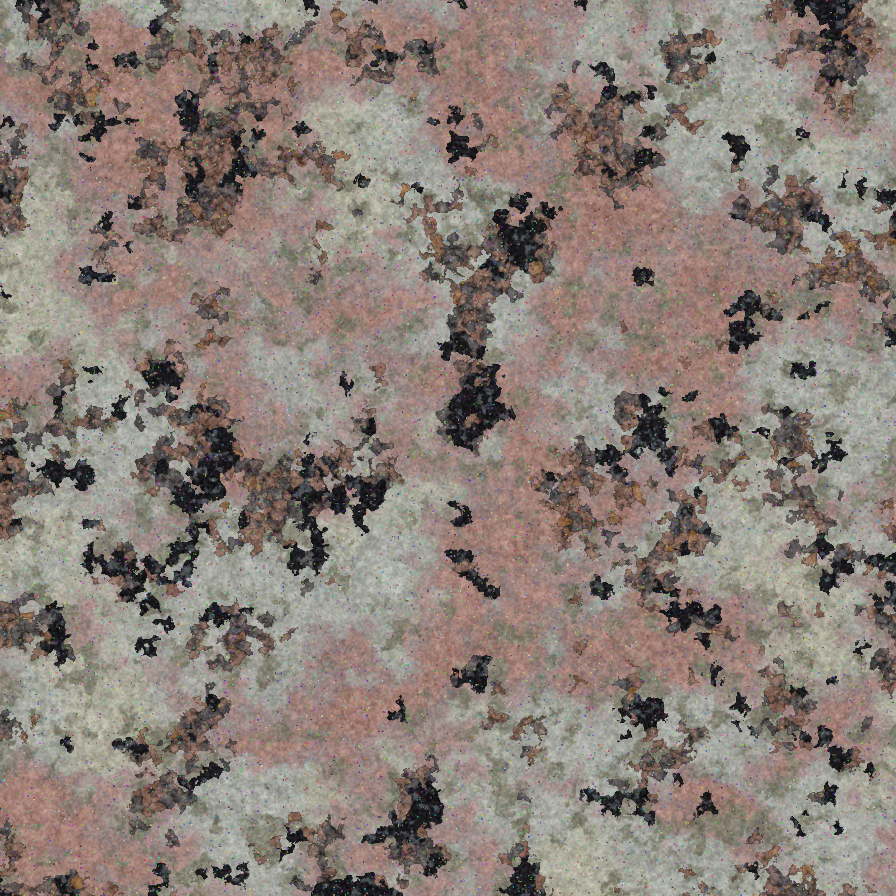
A WebGL 2 fragment shader for this texture:

```glsl
#version 300 es
precision highp float;
// Polished pink granite: pale and rosy feldspar, clustered brown grains, black mica.

uniform vec2 u_resolution;
out vec4 fragColor;

// Mineral colours
const vec3 PALE   = vec3(0.650, 0.660, 0.630);
const vec3 CREAM  = vec3(0.685, 0.680, 0.615);
const vec3 ROSE   = vec3(0.605, 0.525, 0.520);
const vec3 SALMON = vec3(0.630, 0.475, 0.430);
const vec3 OLIVE  = vec3(0.480, 0.475, 0.410);
const vec3 SMOKE  = vec3(0.300, 0.285, 0.290);
const vec3 BROWN  = vec3(0.470, 0.355, 0.305);
const vec3 RUST   = vec3(0.530, 0.370, 0.200);
const vec3 MICA   = vec3(0.085, 0.085, 0.100);
const vec3 SLATE  = vec3(0.290, 0.315, 0.335);

// Sizes, as repeats across the canvas
const float PATCH_SCALE   = 9.0;
const float MOTTLE_SCALE  = 42.0;
const float STAIN_SCALE   = 50.0;
const float CLUSTER_SCALE = 17.0;
const float MICA_SCALE    = 29.0;
const float GRAIN_SCALE   = 86.0;
const float WARP_SCALE    = 110.0;
const float FINE_SCALE    = 170.0;
const float DUST_SCALE    = 460.0;

// Amounts
const float BROWN_LEVEL   = 0.620;
const float MICA_LEVEL    = 0.645;
const float GRAIN_SCATTER = 0.24;
const float EDGE_SHARP    = 15.0;
const float WARP_SIZE     = 0.022;
const float DUST_CONTRAST = 0.11;
const float SPECK_SHARE   = 0.06;

// Integer hash of a lattice cell and a seed
vec3 hash3(vec2 cell, int seed) {
    uvec3 v = uvec3(ivec3(ivec2(cell), seed)) * 1664525u + 1013904223u;
    v.x += v.y * v.z; v.y += v.z * v.x; v.z += v.x * v.y;
    v ^= v >> 16u;
    v.x += v.y * v.z; v.y += v.z * v.x; v.z += v.x * v.y;
    return vec3(v >> 8u) / 16777216.0;
}

float noise(vec2 p, int seed) {
    vec2 c = floor(p), f = fract(p);
    f = f * f * (3.0 - 2.0 * f);
    vec2 e = vec2(1.0, 0.0);
    return mix(mix(hash3(c, seed).x, hash3(c + e, seed).x, f.x),
               mix(hash3(c + e.yx, seed).x, hash3(c + e.xx, seed).x, f.x), f.y);
}

float fbm(vec2 p, int seed) {
    float sum = 0.0, weight = 0.533;
    for (int i = 0; i < 4; i++) {
        sum += weight * noise(p, seed + i);
        p = mat2(0.8, 0.6, -0.6, 0.8) * p * 2.03;
        weight *= 0.5;
    }
    return sum;
}

// Soft cellular grains: x = brown cover, y = mica cover, z = tone, w = seam
vec4 grains(vec2 p) {
    vec2 q = p * GRAIN_SCALE, home = floor(q);
    vec3 sum = vec3(0.0);
    float total = 0.0, near = 9.0, next = 9.0;
    for (int j = -1; j <= 1; j++)
    for (int i = -1; i <= 1; i++) {
        vec2 cell = home + vec2(i, j);
        vec3 h = hash3(cell, 11);
        vec2 centre = cell + 0.05 + 0.9 * h.xy;
        float d = distance(q, centre);
        next = min(next, max(near, d));
        near = min(near, d);

        // The cluster fields at the grain centre decide its mineral
        vec2 at = centre / GRAIN_SCALE;
        float scatter = (hash3(cell, 12).x - 0.5) * GRAIN_SCATTER;
        float cluster = fbm(at * CLUSTER_SCALE, 20);
        float dark = mix(cluster, fbm(at * MICA_SCALE, 30), 0.68);
        float brown = step(BROWN_LEVEL, cluster + scatter);
        float mica = step(MICA_LEVEL, dark + 0.35 * scatter);

        float w = exp(-EDGE_SHARP * d);
        sum += w * vec3(brown, mica, h.z);
        total += w;
    }
    return vec4(sum / total, 1.0 - smoothstep(0.0, 0.30, next - near));
}

// Feldspar ground: pale crystals, rosy patches with faint cleavage, olive mottling
vec3 feldspar(vec2 p, float fine) {
    float mottle = fbm(p * MOTTLE_SCALE, 50);
    float cleavage = noise(mat2(0.94, 0.34, -0.34, 0.94) * p * vec2(50.0, 170.0), 60);
    float rosy = fbm(p * PATCH_SCALE * vec2(0.85, 1.2), 40) + 0.5 * (mottle - 0.5) + 0.2 * (fine - 0.5);
    vec3 col = mix(PALE, CREAM, smoothstep(0.5, 0.7, fbm(p * 8.0, 70)));
    col = mix(col, ROSE, smoothstep(0.43, 0.58, rosy));
    col = mix(col, SALMON, 0.85 * smoothstep(0.54, 0.74, rosy + 0.08 * (cleavage - 0.5)));
    float stain = fbm(p * STAIN_SCALE, 80) + 0.3 * (fbm(p * CLUSTER_SCALE, 20) - 0.5);
    col = mix(col, OLIVE, 0.85 * smoothstep(0.53, 0.72, stain));
    return col + 0.10 * (mottle - 0.5) + 0.22 * (fine - 0.5) + 0.04 * (cleavage - 0.5);
}

void main() {
    vec2 uv = gl_FragCoord.xy / u_resolution.y;
    vec2 warp = vec2(fbm(uv * WARP_SCALE, 1), fbm(uv * WARP_SCALE, 5)) - 0.5;
    vec2 p = uv + WARP_SIZE * warp;
    float fine = fbm(uv * FINE_SCALE, 9);

    // Lay the grains over the ground
    vec4 g = grains(p);
    vec3 col = feldspar(p, fine);
    float tone = g.z + 0.8 * (fine - 0.5);
    vec3 brown = mix(SMOKE, BROWN, smoothstep(0.2, 0.7, tone));
    brown = mix(brown, RUST, 0.8 * smoothstep(0.93, 1.0, g.z));
    brown = brown * (1.08 - 0.42 * g.w) + 0.36 * (fine - 0.5);
    vec3 mica = mix(MICA, SLATE, smoothstep(0.52, 0.78, fine + 0.2 * (g.z - 0.5)));
    col = mix(col, brown, 0.92 * smoothstep(0.15, 0.85, g.x + 0.5 * (fine - 0.5)));
    col = mix(col, mica, 0.96 * smoothstep(0.2, 0.8, g.y + 0.6 * (fine - 0.5)));

    // Fine dust and tiny tinted glints
    vec2 s = uv * DUST_SCALE;
    col += DUST_CONTRAST * (noise(s, 95) - 0.5);
    vec3 h = hash3(floor(s), 90);
    float glint = step(h.x, SPECK_SHARE) * (1.0 - smoothstep(0.25, 0.65, distance(fract(s), 0.35 + 0.3 * h.yz)));
    col = mix(col, hash3(floor(s), 91), 0.6 * glint);

    fragColor = vec4(clamp(col, 0.0, 1.0), 1.0);
}
```
